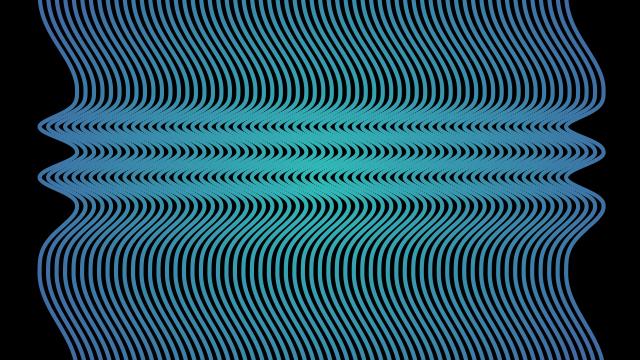
Give the GLSL for this background, as a Shadertoy shader.

```glsl
// A family of parallel wavy strokes on black, lit by a radial teal-to-blue gradient.
// One curve sways between uneven turning heights; it is repeated sideways, and
// sampling it around each point gives the true distance to the nearest stroke.

const int   TURNS = 8;                 // heights where the curve changes direction
const int   SAMPLES = 12;              // curve samples above and below each point
const float LINE_COUNT = 63.0;
const float SPACING = 0.02359;         // all lengths are in canvas heights
const float HALF_WIDTH = 0.00575;
const float LEFT_TURN = 0.110;         // horizontal extremes of the first curve
const float RIGHT_TURN = 0.214;
const float GLOW_RADIUS = 0.85;
const vec2  GLOW_CENTER = vec2(0.895, 0.5);
const vec3  TEAL = vec3(0.19, 0.73, 0.715);
const vec3  BLUE = vec3(0.25, 0.42, 0.64);
const vec3  BACKDROP = vec3(0.0);
const float PI = 3.14159265;

const float TURN_HEIGHT[TURNS] = float[TURNS](
    -0.037, 0.241, 0.426, 0.507, 0.576, 0.648, 0.750, 1.023);

// Easing skew of each span: positive delays the swing, negative hastens it.
const float SKEW[TURNS - 1] = float[TURNS - 1](
    1.0, 1.6, 1.25, 1.0, 1.2, -1.8, -1.16);

float skewed(float t, float power) {
    return power > 0.0 ? pow(t, power) : 1.0 - pow(1.0 - t, -power);
}

// Horizontal position of the first curve at a given height.
float curveX(float y) {
    int span = 0;
    for (int i = 1; i < TURNS - 1; i++) {
        if (y >= TURN_HEIGHT[i]) span = i;
    }
    float low = TURN_HEIGHT[span];
    float t = clamp((y - low) / (TURN_HEIGHT[span + 1] - low), 0.0, 1.0);
    float swing = 0.5 + 0.5 * cos(PI * (skewed(t, SKEW[span]) + float(span)));
    return mix(LEFT_TURN, RIGHT_TURN, swing);
}

// Distance to the nearest repeated curve, valid within the given reach.
float strokeDistance(vec2 p, float reach) {
    float nearest = 1e3;
    for (int i = -SAMPLES; i <= SAMPLES; i++) {
        float dy = reach * float(i) / float(SAMPLES);
        float x = p.x - curveX(p.y + dy);
        float index = clamp(round(x / SPACING), 0.0, LINE_COUNT - 1.0);
        nearest = min(nearest, length(vec2(x - index * SPACING, dy)));
    }
    return nearest;
}

void mainImage(out vec4 fragColor, in vec2 fragCoord) {
    float pixel = 1.0 / iResolution.y;
    vec2 p = fragCoord * pixel;
    p.x += 0.5 * (16.0 / 9.0 - iResolution.x * pixel); // keep the design centered

    // Strokes with edges softened over one pixel
    float d = strokeDistance(p, HALF_WIDTH + pixel);
    float coverage = clamp((HALF_WIDTH - d) / pixel + 0.5, 0.0, 1.0);

    // Radial stroke colour
    float fade = clamp(length(p - GLOW_CENTER) / GLOW_RADIUS, 0.0, 1.0);
    vec3 ink = mix(TEAL, BLUE, fade);

    fragColor = vec4(mix(BACKDROP, ink, coverage), 1.0);
}
```
